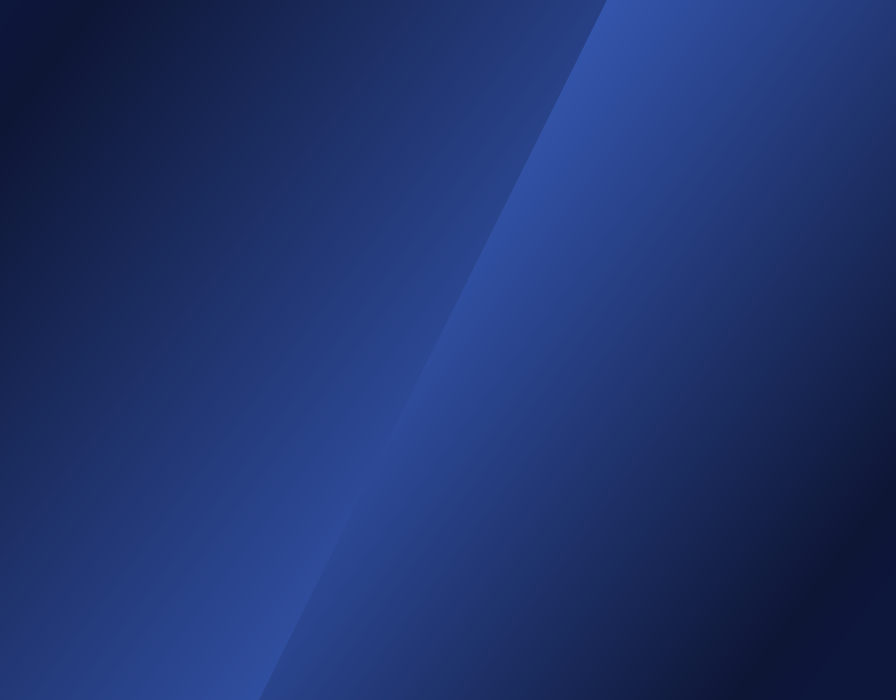
Write a Shadertoy shader that draws this background.

```glsl
// Dark to bright blue, with a slightly bluer tone past the dark end
vec3 blueRamp(float t) {
    vec3 navy = vec3(0.053, 0.085, 0.208);
    vec3 royal = vec3(0.204, 0.333, 0.675);
    vec3 corner = vec3(0.050, 0.086, 0.232);
    vec3 color = mix(navy, royal, clamp(t, 0.0, 1.0));
    return mix(color, corner, smoothstep(0.0, 0.12, -t));
}

void mainImage(out vec4 fragColor, in vec2 fragCoord) {
    vec2 p = fragCoord / iResolution.y;

    // Position along the shared gradient axis, from upper left to lower right
    float along = dot(vec2(p.x, 1.0 - p.y), vec2(0.8, 0.6));

    // Left panel brightens along the axis, right panel fades out
    vec3 leftPanel = blueRamp((along - 0.11) / 0.88);
    vec3 rightPanel = blueRamp((1.44 - along) / 0.747);

    // Slanted seam between the panels, smoothed over about one pixel
    float seam = (p.x - 0.37 - 0.497 * p.y) * 0.8955;
    float softness = 0.75 / iResolution.y;
    vec3 color = mix(leftPanel, rightPanel, smoothstep(-softness, softness, seam));

    fragColor = vec4(color, 1.0);
}
```
